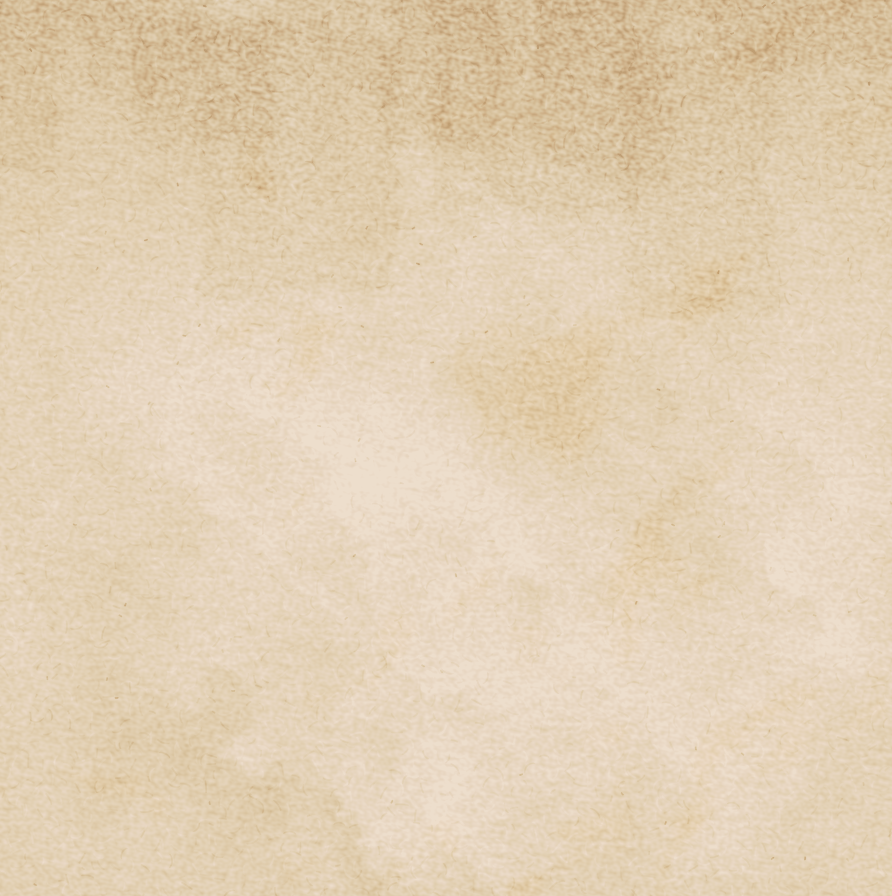
Reproduce this texture procedurally as a WebGL 2 fragment shader.

```glsl
#version 300 es
precision highp float;
// Aged parchment: a tone in palette steps is lowered by clouds, edge stains,
// straight-sided damp marks and diagonal folds, then broken up by paper grain
// and short curved fibres, and finally looked up in a cream-to-brown ramp.

uniform vec2 u_resolution;
out vec4 fragColor;

const vec3 RAMP[7] = vec3[7](
    vec3(0.75, 0.62, 0.45), vec3(0.81, 0.69, 0.53), vec3(0.84, 0.75, 0.60),
    vec3(0.87, 0.79, 0.66), vec3(0.89, 0.82, 0.71), vec3(0.91, 0.84, 0.76),
    vec3(0.93, 0.87, 0.80));
const float SHEET_TONE = 4.5;      // ramp position of clean paper
const float CLOUD_DEPTH = 3.0;
const float TOP_STAIN = 2.0;
const float EDGE_STAIN = 1.1;
const float RUST_STAIN = 1.1;
const float MARK_DEPTH = 0.9;
const float FOLD_DEPTH = 0.85;
const float MOTTLE_DEPTH = 1.5;
const float GRAIN_DEPTH = 1.9;
const float LAID_DEPTH = 0.9;
const float FIBRE_DEPTH = 1.2;
const float FIBRE_CELLS = 72.0;
const int FOLDS = 16;
const int MARKS = 8;

// Integer hash giving four values in 0..1
vec4 hash4(vec2 cell, uint seed) {
    uvec2 q = uvec2(ivec2(cell));
    uint h = q.x * 1597334677u ^ q.y * 3812015801u ^ seed * 2654435769u;
    vec4 r;
    for (int i = 0; i < 4; i++) {
        h = (h ^ (h >> 16)) * 2146121005u;
        h = (h ^ (h >> 15)) * 2221713035u;
        h ^= h >> 16;
        r[i] = float(h >> 8) / 16777216.0;
    }
    return r;
}

float cornerSlope(vec2 cell, vec2 offset) {
    float a = 6.28318 * hash4(cell, 1u).x;
    return dot(vec2(cos(a), sin(a)), offset);
}

float gradientNoise(vec2 p) {
    vec2 i = floor(p), f = p - i;
    vec2 u = f * f * f * (f * (f * 6.0 - 15.0) + 10.0);
    vec2 e = vec2(1.0, 0.0);
    return mix(mix(cornerSlope(i, f), cornerSlope(i + e.xy, f - e.xy), u.x),
               mix(cornerSlope(i + e.yx, f - e.yx), cornerSlope(i + 1.0, f - 1.0), u.x), u.y);
}

float fbm(vec2 p) {
    float sum = 0.0, amp = 0.5;
    for (int i = 0; i < 5; i++) {
        sum += amp * gradientNoise(p);
        p = mat2(1.6, 1.2, -1.2, 1.6) * p + 7.3;
        amp *= 0.5;
    }
    return sum;
}

// Soft facets, sharp on one side, mostly running down to the right
float folds(vec2 p, float aspect, float wobble) {
    float sum = 0.0;
    for (int i = 0; i < FOLDS; i++) {
        vec4 r = hash4(vec2(i, 3), 11u), s = hash4(vec2(i, 5), 12u);
        float a = -0.9 + (r.z - 0.5) * 0.9;
        vec2 dir = vec2(cos(a), sin(a)), q = p - r.xy * vec2(aspect, 1.0);
        float along = dot(q, dir) / mix(0.10, 0.24, r.w);
        float across = dot(q, vec2(-dir.y, dir.x)) + 0.08 * wobble;
        across *= s.x < 0.5 ? -1.0 : 1.0;
        float facet = smoothstep(-0.008, 0.008, across) * exp(-max(across, 0.0) / 0.07);
        sum += facet * exp(-along * along) * (s.y < 0.55 ? 1.0 : -1.0);
    }
    return sum;
}

// Upright damp marks with ragged straight sides, near the top
float dampMarks(vec2 p, float aspect, float wobble) {
    float sum = 0.0;
    for (int i = 0; i < MARKS; i++) {
        vec4 r = hash4(vec2(i, 7), 23u);
        vec2 centre = vec2((float(i) + r.x) / float(MARKS) * aspect, mix(0.78, 1.02, r.y));
        vec2 d = abs(p - centre) - vec2(mix(0.03, 0.12, r.z), mix(0.06, 0.18, r.w));
        float side = max(d.x, d.y) + 0.06 * wobble;
        float inside = 1.0 - smoothstep(-0.02, 0.008, side);
        float rim = exp(-pow((side + 0.01) / 0.008, 2.0));
        sum += inside * 0.55 + rim * 0.6 * smoothstep(-0.1, 0.15, wobble + 0.03);
    }
    return sum;
}

// Fine curved hairs, a few of them short dark specks
float fibres(vec2 p) {
    vec2 home = floor(p * FIBRE_CELLS);
    float sum = 0.0, soft = 0.9 / u_resolution.y;
    for (int k = 0; k < 9; k++) {
        vec2 cell = home + vec2(k % 3 - 1, k / 3 - 1);
        vec4 r = hash4(cell, 31u), s = hash4(cell, 32u);
        float a = 6.28318 * r.z, speck = step(0.98, s.y);
        vec2 q = mat2(cos(a), -sin(a), sin(a), cos(a)) * (p - (cell + r.xy) / FIBRE_CELLS);
        q.y -= (s.x - 0.5) * 120.0 * q.x * q.x;
        float halfLength = mix(mix(0.002, 0.007, r.w), 0.0012, speck);
        float d = length(vec2(max(abs(q.x) - halfLength, 0.0), q.y));
        float ink = 1.0 - smoothstep(0.0003, 0.0007 + soft, d);
        sum += ink * (speck * 1.6 + (s.z < 0.35 ? -0.5 : s.w));
    }
    return sum;
}

void main() {
    vec2 p = gl_FragCoord.xy / u_resolution.y;
    float aspect = u_resolution.x / u_resolution.y;
    vec2 warp = vec2(fbm(p * 3.0 + 20.0), fbm(p * 3.0 + 40.0));
    float cloud = fbm(p * 2.9 + warp * 0.9 + 3.0);
    float ragged = fbm(p * 13.0 + 60.0);

    // Broad stains
    float top = smoothstep(0.58, 1.08, p.y + 0.45 * cloud + 0.15 * ragged);
    float rim = exp(-p.x / 0.07) * 0.8 + exp(-p.y / 0.05) + exp(-(aspect - p.x) / 0.03) * 0.4;
    vec2 slant = mat2(0.62, 0.78, -0.78, 0.62) * p;
    float rust = smoothstep(0.08, 0.36, fbm(slant * vec2(9.0, 4.0) + warp * 1.5 + 9.0) + 0.3 * ragged);
    float stain = TOP_STAIN * top + RUST_STAIN * rust
        + EDGE_STAIN * rim * clamp(0.5 + 2.5 * cloud + ragged, 0.0, 1.2)
        + MARK_DEPTH * dampMarks(p, aspect, ragged);
    float tone = SHEET_TONE + CLOUD_DEPTH * cloud - stain
        - FOLD_DEPTH * folds(p, aspect, ragged);

    // Paper surface, with grain turned off the pixel axes
    vec2 turned = mat2(0.97, 0.24, -0.24, 0.97) * p;
    float grain = gradientNoise(turned * vec2(170.0, 235.0))
        + 0.55 * gradientNoise(mat2(0.8, 0.6, -0.6, 0.8) * p * 110.0 + 5.0);
    float laid = gradientNoise(p * vec2(26.0, 180.0) + 30.0);
    tone += GRAIN_DEPTH * grain * (0.85 + 0.2 * min(stain, 2.5));
    tone += LAID_DEPTH * laid + MOTTLE_DEPTH * ragged - FIBRE_DEPTH * fibres(p);

    // Ramp lookup with a warm shift in rust and a dull one at the top
    tone = clamp(tone, 0.0, 5.999);
    int step0 = int(tone);
    vec3 colour = mix(RAMP[step0], RAMP[step0 + 1], fract(tone));
    colour += vec3(0.010, 0.0, -0.014) * (rust - 0.4 * top);
    fragColor = vec4(colour, 1.0);
}
```
